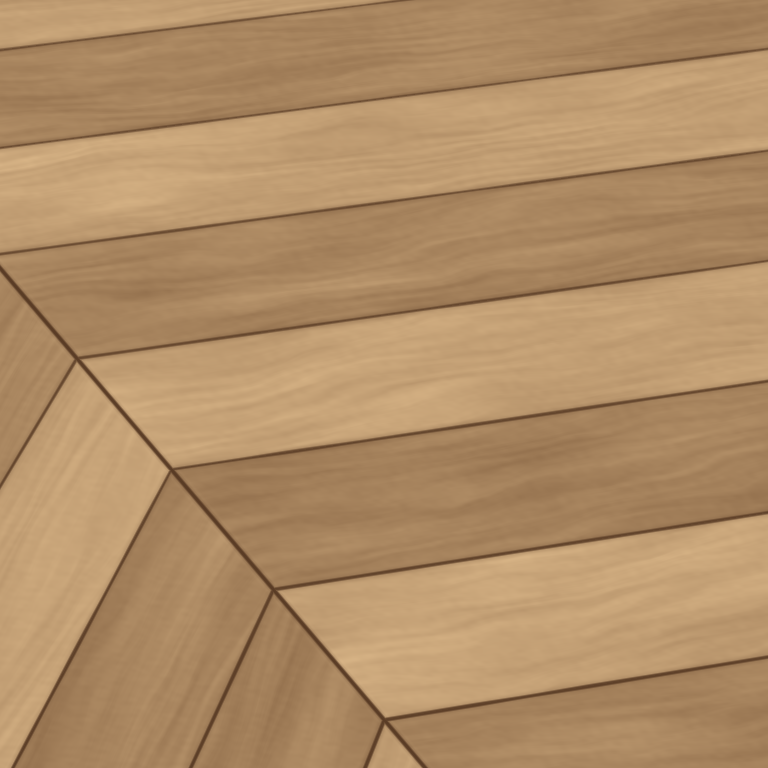
Reproduce this texture procedurally as a three.js fragment shader.

```glsl
// Chevron wood floor seen in perspective: two fans of planks meet at a diagonal seam.
// A projective map numbers the planks; the lower fan reuses it by casting rays from
// its vanishing point onto the seam. Layered value noise adds grain, streaks and wear.

varying vec2 vUv;

const vec3 WOOD_DARK = vec3(0.565, 0.428, 0.293);
const vec3 WOOD_LIGHT = vec3(0.825, 0.685, 0.508);
const vec3 GAP_COLOR = vec3(0.335, 0.220, 0.135);
const vec2 LOWER_VANISH = vec2(1.85, 3.453);
const float SEAM_SLOPE = 1.176;

float hash(vec2 p) {
  vec3 q = fract(p.xyx * 0.1031);
  q += dot(q, q.yzx + 33.33);
  return fract((q.x + q.y) * q.z);
}

float noise(vec2 p) {
  vec2 i = floor(p);
  vec2 f = fract(p);
  f = f * f * (3.0 - 2.0 * f);
  float bottom = mix(hash(i), hash(i + vec2(1.0, 0.0)), f.x);
  float top = mix(hash(i + vec2(0.0, 1.0)), hash(i + 1.0), f.x);
  return mix(bottom, top, f.y);
}

float fbm(vec2 p) {
  float sum = 0.0;
  float gain = 0.5;
  for (int i = 0; i < 4; i++) {
    sum += gain * noise(p);
    p = p * 2.03 + 17.3;
    gain *= 0.5;
  }
  return sum / 0.9375;
}

// Height above the diagonal seam, negative in the lower fan
float seamHeight(vec2 p) {
  return p.y - 0.651 + SEAM_SLOPE * p.x;
}

// Continuous plank number: integers fall on the gaps
float plankCoord(vec2 p, float upper) {
  if (upper < 0.5) {
    float h = seamHeight(LOWER_VANISH);
    p = LOWER_VANISH + (p - LOWER_VANISH) * h / (h - seamHeight(p));
  }
  float t = (0.9349 - p.y + 0.1236 * p.x) / (0.1228 - 0.0052 * p.x);
  return t / (1.0 + 0.038 * t);
}

// Base lightness: alternating above the seam, every third plank light below
float plankTone(float id, float upper) {
  float light = upper > 0.5 ? mod(id, 2.0) : 1.0 - step(0.5, mod(id, 3.0));
  float jitter = hash(vec2(id + 9.0, 4.0 + upper * 7.0)) - 0.5;
  return mix(0.36, 0.78, light) + 0.07 * jitter;
}

// Lightness offset of the grain; g.x runs along the plank, g.y across it
float woodGrain(vec2 g, float upper) {
  float warp = fbm(g * vec2(3.0, 1.6));
  float across = g.y + 0.42 * (warp - 0.5);
  float blotch = fbm(vec2(g.x * 4.0, across * 3.2)) - 0.5;
  float streak = noise(vec2(g.x * 1.2, g.y * 4.5)) - 0.5;
  float fiber = fbm(vec2(g.x * 7.0, across * 15.0)) - 0.5;
  float phase = across * 62.0 + 7.0 * noise(vec2(g.x * 5.0, g.y * 4.0));
  float rings = sin(phase) * noise(g * vec2(6.0, 5.0) + 31.0);
  return blotch * mix(0.22, 0.42, upper) + streak * mix(0.38, 0.12, upper)
    + fiber * 0.30 + rings * 0.055;
}

// Soft line coverage from a distance and a half width
float softLine(float d, float halfWidth, float blur) {
  return 1.0 - smoothstep(halfWidth - blur, halfWidth + blur, d);
}

void main() {
  vec2 p = vUv;
  float height = seamHeight(p);
  float upper = step(0.0, height);
  float k = plankCoord(p, upper);
  float id = floor(k);

  // Distances to the plank gap and to the diagonal seam
  vec2 e = vec2(0.002, 0.0);
  vec2 slope = vec2(plankCoord(p + e.xy, upper), plankCoord(p + e.yx, upper)) - k;
  float gapDist = abs(k - floor(k + 0.5)) * e.x / length(slope);
  float seamDist = abs(height) / length(vec2(SEAM_SLOPE, 1.0));

  // Plank wood, with a separate grain patch for each plank
  float along = upper > 0.5 ? p.x : -height * 0.55;
  vec2 offset = vec2(hash(vec2(id + 5.0, upper)), hash(vec2(id + 21.0, upper))) * 40.0;
  float tone = plankTone(id, upper) + woodGrain(vec2(along, k) + offset, upper);

  // Fine pores and broad uneven wear
  tone += 0.07 * (noise(vec2(p.x * 95.0 + p.y * 50.0, p.y * 190.0)) - 0.5);
  tone += 0.10 * (fbm(p * 4.0 + 3.0) - 0.5);

  // Pale worn rim beside the seam
  tone += 0.09 * softLine(abs(seamDist - 0.0065), 0.001, 0.0025);
  vec3 color = mix(WOOD_DARK, WOOD_LIGHT, clamp(tone, -0.15, 1.1));

  // Gaps widen toward the viewer and vary along their length
  float gapWidth = mix(0.0025, 0.0016, p.y) + 0.0008 * (noise(p * 13.0) - 0.5);
  float gap = softLine(gapDist, gapWidth, 0.0018) * mix(0.92, 0.72, p.y);
  float seam = softLine(seamDist, 0.0028, 0.0019) * 0.95;
  float shade = softLine(min(gapDist, seamDist), 0.004, 0.005) * 0.22;
  color = mix(color, GAP_COLOR, max(max(gap, seam), shade));

  gl_FragColor = vec4(color, 1.0);
}
```
